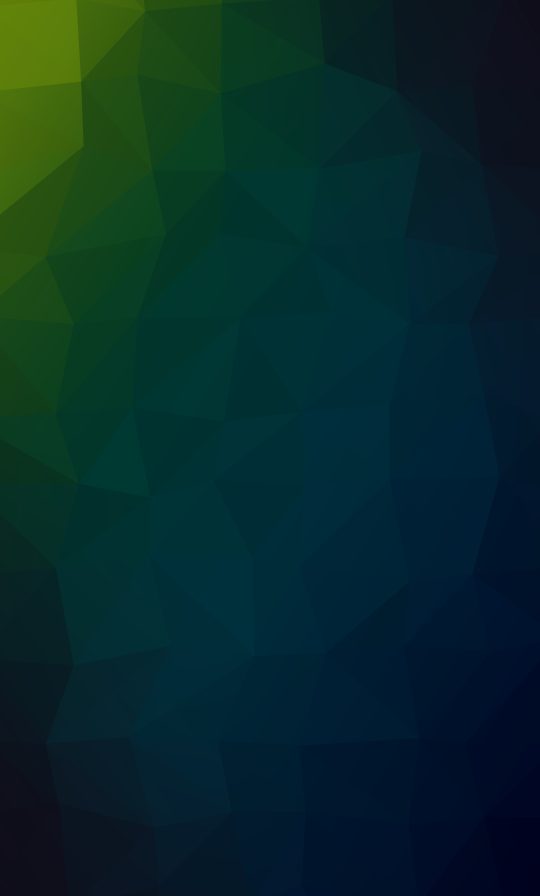
This background is drawn by a Shadertoy shader. Its source:

```glsl
#define GRID_ORIGIN vec2(0.12, -0.003)
#define GRID_STEP vec2(0.156, 0.0911)
#define JITTER vec2(0.52, 0.40)
#define FACET_FLATNESS 0.65
#define FACET_CONTRAST 0.13
#define SEED 17.0

const vec3 LIME   = vec3(0.42, 0.53, 0.03);
const vec3 OLIVE  = vec3(0.34, 0.48, 0.04);
const vec3 MOSS   = vec3(0.17, 0.34, 0.06);
const vec3 FOREST = vec3(0.04, 0.25, 0.12);
const vec3 TEAL   = vec3(0.00, 0.21, 0.18);
const vec3 OCEAN  = vec3(0.00, 0.18, 0.23);
const vec3 NAVY   = vec3(0.00, 0.10, 0.19);
const vec3 NIGHT  = vec3(0.00, 0.00, 0.12);
const vec3 DUSK   = vec3(0.06, 0.05, 0.10);

float hash(vec2 p) {
    vec3 q = fract(vec3(p.xyx + SEED) * vec3(0.1031, 0.1030, 0.0973));
    q += dot(q, q.yzx + 33.33);
    return fract((q.x + q.y) * q.z);
}

float ramp(float a, float b, float x) {
    return clamp((x - a) / (b - a), 0.0, 1.0);
}

// Diagonal gradient with dusky off-diagonal corners; p.y runs downward
vec3 backdrop(vec2 p) {
    p = clamp(p, 0.0, 1.0);
    float t = 0.5 * (p.x + p.y);
    vec3 c = mix(LIME, OLIVE, ramp(0.0, 0.07, t));
    c = mix(c, MOSS, ramp(0.07, 0.14, t));
    c = mix(c, FOREST, ramp(0.14, 0.25, t));
    c = mix(c, TEAL, ramp(0.25, 0.35, t));
    c = mix(c, OCEAN, ramp(0.35, 0.55, t));
    c = mix(c, NAVY, ramp(0.55, 0.75, t));
    c = mix(c, NIGHT, ramp(0.75, 1.0, t));
    return mix(c, DUSK, smoothstep(0.3, 1.0, abs(p.x - p.y)));
}

// Displaced mesh vertex, in grid units
vec2 meshVertex(vec2 id) {
    vec2 offset = vec2(hash(id), hash(id + 57.3)) - 0.5;
    return id + offset * JITTER;
}

// Signed distance to the line ab, positive on its inner side
float edgeDistance(vec2 p, vec2 a, vec2 b) {
    vec2 e = normalize(b - a);
    return e.x * (p.y - a.y) - e.y * (p.x - a.x);
}

// Facet colour in rgb, premultiplied by its coverage in alpha
vec4 facet(vec2 p, vec2 a, vec2 b, vec2 c, float pixel, float tone) {
    float inside = min(edgeDistance(p, a, b),
                   min(edgeDistance(p, b, c), edgeDistance(p, c, a)));
    float coverage = clamp(0.5 + inside / pixel, 0.0, 1.0);
    vec2 place = mix(p, (a + b + c) / 3.0, FACET_FLATNESS);
    vec3 colour = backdrop(GRID_ORIGIN + place * GRID_STEP);
    colour *= 1.0 + FACET_CONTRAST * (tone - 0.5);
    return vec4(colour, 1.0) * coverage;
}

void mainImage(out vec4 fragColor, in vec2 fragCoord) {
    vec2 uv = fragCoord / iResolution.xy;
    uv.y = 1.0 - uv.y;
    vec2 p = (uv - GRID_ORIGIN) / GRID_STEP;
    float pixel = 1.0 / (GRID_STEP.y * iResolution.y);

    // Gather the two triangles of every nearby cell
    vec4 sum = vec4(0.0);
    for (int j = -1; j <= 1; j++)
    for (int i = -1; i <= 1; i++) {
        vec2 id = floor(p) + vec2(i, j);
        vec2 a = meshVertex(id);
        vec2 b = meshVertex(id + vec2(1, 0));
        vec2 c = meshVertex(id + vec2(1, 1));
        vec2 d = meshVertex(id + vec2(0, 1));
        float toneA = hash(id + 11.7);
        float toneB = hash(id + 83.1);
        if (hash(id + 29.9) < 0.5) {
            sum += facet(p, a, b, c, pixel, toneA);
            sum += facet(p, a, c, d, pixel, toneB);
        } else {
            sum += facet(p, a, b, d, pixel, toneA);
            sum += facet(p, b, c, d, pixel, toneB);
        }
    }
    vec3 colour = sum.a > 0.001 ? sum.rgb / sum.a : backdrop(uv);
    fragColor = vec4(colour, 1.0);
}
```
